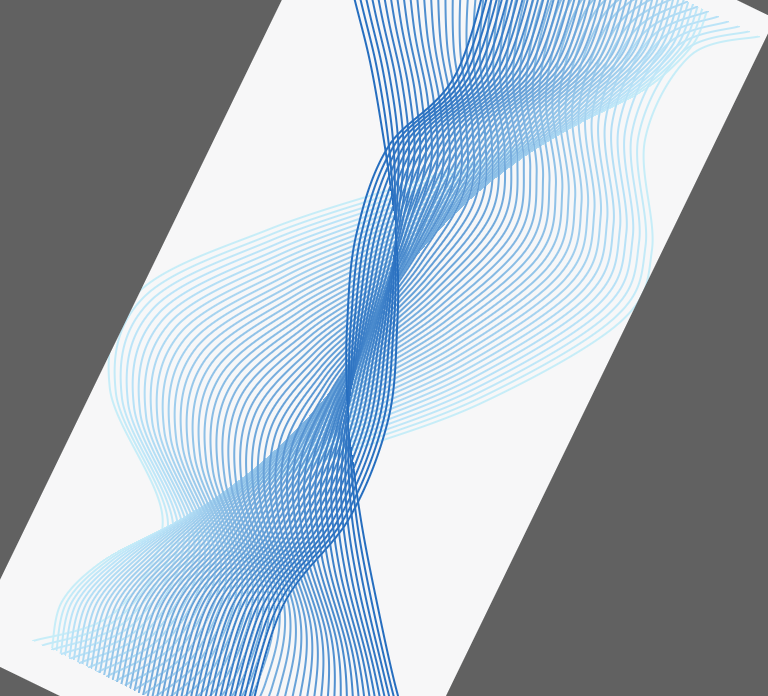
Reproduce this background procedurally as a Shadertoy shader.

```glsl
// Two crossing ribbons of fine blue lines on a tilted pale sheet over grey.
// Each ribbon is ruled between a dark and a light spline; the rulings through
// a pixel are found by sign changes, which gives the nearest line directly.

#define LINES 44.0        // gaps between the lines of one ribbon
#define HALF_WIDTH 0.145  // half line width, in hundredths of the height
#define KNOTS 12
#define STEPS 10          // search steps per spline span
#define INK_DARK vec3(0.15, 0.43, 0.75)
#define INK_LIGHT vec3(0.78, 0.93, 0.99)
#define PAPER vec3(0.968, 0.97, 0.972)
#define BACKDROP vec3(0.38)
#define SHEET_AXIS vec2(0.899, -0.437)
#define SHEET_CENTER vec2(-2.6, 0.9)
#define SHEET_HALF vec2(32.45, 66.2)

// Spline knots: xy on the dark border, zw on the light border
const vec4 RIGHT_RIBBON[KNOTS] = vec4[KNOTS](
    vec4(-11.4, 76.3, 54.0, 44.8), vec4(-7.5, 62.9, 44.0, 42.0),
    vec4(-4.2, 50.0, 37.5, 29.9), vec4(-2.0, 41.1, 38.5, 14.1),
    vec4(-0.3, 31.6, 33.9, 3.7), vec4(1.0, 22.7, 13.8, -8.0),
    vec4(1.9, 13.4, -7.8, -15.8), vec4(1.9, 3.3, -21.4, -20.8),
    vec4(0.6, -10.3, -32.2, -26.1), vec4(-4.9, -24.3, -40.8, -30.9),
    vec4(-14.7, -37.4, -46.3, -36.5), vec4(-20.3, -57.2, -47.7, -43.2));

const vec4 LEFT_RIBBON[KNOTS] = vec4[KNOTS](
    vec4(7.5, -70.3, -50.4, -42.1), vec4(4.5, -58.5, -38.6, -37.9),
    vec4(1.6, -48.4, -31.8, -24.7), vec4(-1.1, -36.2, -39.4, -5.7),
    vec4(-3.2, -25.4, -35.3, 8.0), vec4(-4.6, -15.4, -16.4, 17.1),
    vec4(-5.3, -6.8, 5.2, 24.1), vec4(-5.3, 3.3, 19.5, 28.9),
    vec4(-4.0, 16.2, 30.7, 33.5), vec4(0.6, 28.9, 38.5, 37.9),
    vec4(10.6, 39.9, 44.3, 43.5), vec4(17.1, 62.9, 46.4, 48.4));

float cross2(vec2 a, vec2 b) { return a.x * b.y - a.y * b.x; }

// Signed side of p relative to the ruling from q.xy to q.zw
float rulingSide(vec2 p, vec4 q) { return cross2(p - q.xy, q.zw - q.xy); }

// Darken the colour with the ribbon line nearest to p on one ruling
vec3 inkLine(vec3 color, vec2 p, vec4 q, vec4 slope, float pixel) {
    vec2 across = q.zw - q.xy;
    float s = dot(p - q.xy, across) / dot(across, across) * LINES;
    float line = floor(s + 0.5);
    if (line < 0.0 || line > LINES) return color;
    float blend = line / LINES;
    vec2 along = mix(slope.xy, slope.zw, blend);
    float spacing = abs(cross2(across, along)) / (max(length(along), 1e-4) * LINES);
    float coverage = clamp((HALF_WIDTH - abs(s - line) * spacing) / pixel + 0.5, 0.0, 1.0);
    return min(color, mix(color, mix(INK_DARK, INK_LIGHT, blend), coverage));
}

vec3 drawRibbon(vec3 color, vec2 p, vec4 knots[KNOTS], float pixel) {
    float h = 1.0 / float(STEPS);
    for (int k = 0; k < KNOTS - 1; k++) {
        // Catmull-Rom coefficients of both borders at once
        vec4 a = knots[max(k - 1, 0)], b = knots[k];
        vec4 c = knots[k + 1], d = knots[min(k + 2, KNOTS - 1)];
        vec4 c1 = 0.5 * (c - a);
        vec4 c2 = a - 2.5 * b + 2.0 * c - 0.5 * d;
        vec4 c3 = 0.5 * (d - a) + 1.5 * (b - c);
        float before = rulingSide(p, b);
        for (int i = 1; i <= STEPS; i++) {
            float t = float(i) * h;
            float after = rulingSide(p, b + t * (c1 + t * (c2 + t * c3)));
            if (before * after <= 0.0 && before != after) {
                // Linear root, then one Newton step kept in the interval
                float root = t - h * after / (after - before);
                vec4 q = b + root * (c1 + root * (c2 + root * c3));
                vec4 slope = c1 + root * (2.0 * c2 + root * 3.0 * c3);
                float rate = cross2(p - q.xy, slope.zw - slope.xy)
                           - cross2(slope.xy, q.zw - q.xy);
                if (abs(rate) > 1e-3) root -= rulingSide(p, q) / rate;
                root = clamp(root, t - h, t);
                q = b + root * (c1 + root * (c2 + root * c3));
                slope = c1 + root * (2.0 * c2 + root * 3.0 * c3);
                color = inkLine(color, p, q, slope, pixel);
            }
            before = after;
        }
    }
    return color;
}

void mainImage(out vec4 fragColor, in vec2 fragCoord) {
    // Centred coordinates in hundredths of the canvas height
    float pixel = 100.0 / iResolution.y;
    vec2 p = (fragCoord - 0.5 * iResolution.xy) * pixel;

    // Tilted sheet
    vec2 local = vec2(dot(p, SHEET_AXIS), dot(p, vec2(-SHEET_AXIS.y, SHEET_AXIS.x)));
    vec2 edge = abs(local - SHEET_CENTER) - SHEET_HALF;
    float sheet = clamp(0.5 - max(edge.x, edge.y) / pixel, 0.0, 1.0);

    // Line ribbons, clipped to the sheet
    vec3 color = PAPER;
    if (sheet > 0.0) {
        color = drawRibbon(color, p, RIGHT_RIBBON, pixel);
        color = drawRibbon(color, p, LEFT_RIBBON, pixel);
    }
    fragColor = vec4(mix(BACKDROP, color, sheet), 1.0);
}
```
